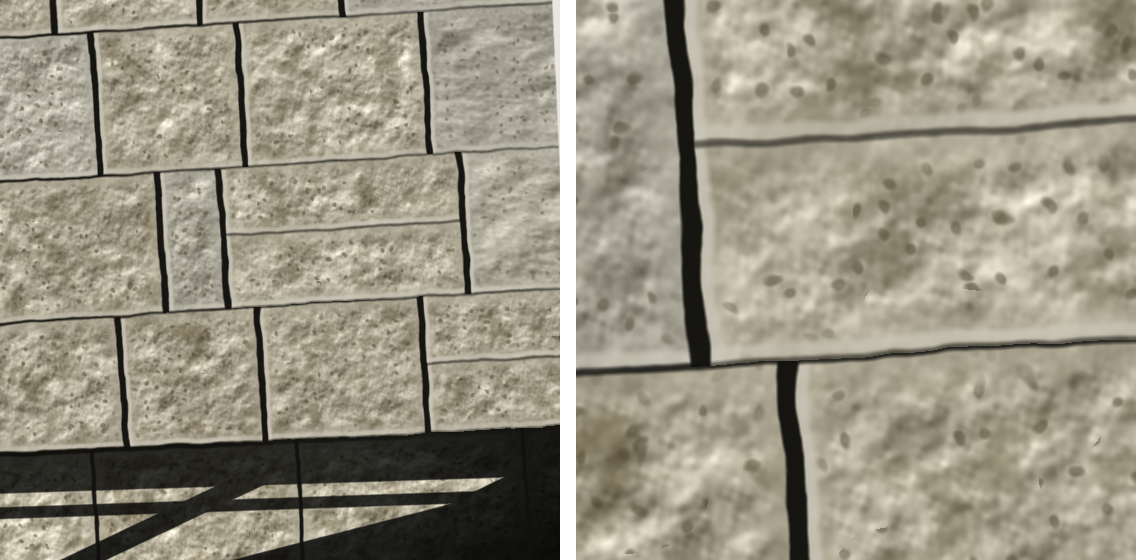
Left, the full canvas; right, a detail of the centre.
A WebGL 1 fragment shader for this texture:

```glsl
precision highp float;
// Sunlit wall of rough limestone blocks in five slightly tilted courses.
// Sheared coordinates find each block; noise and cellular pits carve its face,
// and straight half-planes cut the light falling through the shaded base course.
uniform vec2 u_resolution;

const vec3 WARM_STONE = vec3(0.675, 0.647, 0.565);
const vec3 GREY_STONE = vec3(0.665, 0.655, 0.605);
const vec3 EDGE_LIGHT = vec3(0.80, 0.785, 0.73);
const vec3 STAIN = vec3(0.40, 0.35, 0.24);
const vec3 JOINT_DARK = vec3(0.065, 0.063, 0.052);
const vec3 SHADE = vec3(0.235, 0.24, 0.24);
const vec3 SKY = vec3(0.91, 0.90, 0.88);
const vec4 COURSE_LINES = vec4(0.068, 0.326, 0.578, 0.810);
const float COURSE_TILT = 0.064;
const float JOINT_LEAN = 0.065;
const float WALL_EDGE = 0.986;
const float JOINT_HALF = 0.0056;
const float SEAM_HALF = 0.0022;
const float RELIEF = 1.25;
const float FACE_SCALE = 30.0;

float hash(vec2 p) {
  return fract(sin(dot(p, vec2(127.1, 311.7))) * 43758.55);
}

float noise(vec2 p) {
  vec2 i = floor(p), f = fract(p);
  f = f * f * (3.0 - 2.0 * f);
  vec2 e = vec2(1.0, 0.0);
  return mix(mix(hash(i), hash(i + e), f.x),
             mix(hash(i + e.yx), hash(i + e.xx), f.x), f.y);
}

float layeredNoise(vec2 p) {
  float sum = 0.0, weight = 0.5;
  for (int i = 0; i < 4; i++) {
    sum += weight * noise(p);
    p = mat2(1.6, 1.2, -1.2, 1.6) * p + 3.7;
    weight *= 0.5;
  }
  return sum / 0.94;
}

// Distance to the nearest scattered cell centre.
float cellular(vec2 p) {
  float nearest = 2.0;
  for (int y = -1; y <= 1; y++)
    for (int x = -1; x <= 1; x++) {
      vec2 cell = floor(p) + vec2(float(x), float(y));
      vec2 centre = cell + vec2(hash(cell), hash(cell + 41.3));
      nearest = min(nearest, length(p - centre));
    }
  return nearest;
}

float faceHeight(vec2 p) {
  return layeredNoise(p) + 0.16 * cellular(p * 0.8 + noise(p));
}

// One inside the given half width, with a smooth edge.
float line(float d, float halfWidth, float blur) {
  return 1.0 - smoothstep(halfWidth - blur, halfWidth + blur, abs(d));
}

float above(float v, float limit, float blur) {
  return smoothstep(limit - blur, limit + blur, v);
}

void main() {
  vec2 p = gl_FragCoord.xy / u_resolution;
  p.y = 1.0 - p.y;
  float blur = 0.0009 + 0.6 / u_resolution.y;

  // Tilted wall coordinates with chipped edges.
  float tilt = COURSE_TILT - 0.018 * smoothstep(0.65, 0.8, p.y);
  vec2 wall = vec2(p.x - JOINT_LEAN * p.y, p.y + tilt * p.x);
  vec2 chip = vec2(layeredNoise(p * 26.0), layeredNoise(p * 22.0 + 9.0)) - 0.5;
  wall += chip * 0.007;

  // Course: its vertical extent and its upright joints.
  float row = 0.0, top = -0.2, bottom = COURSE_LINES.x;
  vec3 joints = vec3(0.094, 0.354, 0.609);
  for (int i = 0; i < 4; i++)
    if (wall.y > COURSE_LINES[i]) { row += 1.0; top = COURSE_LINES[i]; }
    else bottom = min(COURSE_LINES[i], row < float(i) ? bottom : 2.0);
  if (row > 3.5) { joints = vec3(0.112, 0.477, 0.882); bottom = 1.3; }
  else if (row > 2.5) { joints = vec3(0.174, 0.423, 0.715); bottom = COURSE_LINES.w; }
  else if (row > 1.5) { joints = vec3(0.260, 0.371, 0.802); bottom = COURSE_LINES.z; }
  else if (row > 0.5) { joints = vec3(0.159, 0.420, 0.750); bottom = COURSE_LINES.y; }

  // Block within the course; two wide blocks are split lengthwise.
  float col = 0.0, left = -0.3, right = 1.3;
  for (int i = 0; i < 3; i++)
    if (wall.x > joints[i]) { col += 1.0; left = joints[i]; }
    else right = min(right, joints[i]);
  float split = row == 2.0 && col == 2.0 ? 0.447 : row == 3.0 && col == 3.0 ? 0.699 : -1.0;
  if (split > 0.0) { if (wall.y > split) top = split; else bottom = split; }
  float fromLeft = wall.x - left, fromTop = wall.y - top;
  float upright = min(fromLeft, right - wall.x), level = min(fromTop, bottom - wall.y);

  // Carved face: relief lit from the upper left, cavities, stains and pits.
  vec2 block = vec2(col, row + (split > 0.0 && wall.y > split ? 7.0 : 0.0));
  float tone = hash(block + 2.3);
  bool smoothFace = col == 3.0 && row < 2.5;
  float grey = smoothFace || (row == 1.0 && col == 0.0) || (row == 2.0 && col == 1.0) ? 0.9 : tone * 0.35;
  vec2 face = p * FACE_SCALE * (smoothFace ? vec2(0.5, 0.85) : vec2(1.0)) + block * 17.0;
  float h = faceHeight(face);
  float slope = h - faceHeight(face - vec2(0.07, 0.13));
  float rough = mix(0.3, 1.0, smoothstep(0.006, 0.032, min(upright, level)));
  rough *= smoothFace ? 0.75 : 1.0;
  vec3 color = mix(WARM_STONE, GREY_STONE, grey) * (0.96 + 0.08 * tone);
  color += rough * (RELIEF * slope + 0.30 * (h - 0.57));
  color += 0.07 * (noise(p * 170.0) - 0.5);
  float stain = smoothstep(0.54, 0.76, layeredNoise(p * 34.0 + block * 5.0));
  color = mix(color, STAIN, stain * rough * (1.0 - grey) * 0.45);
  float pit = 1.0 - smoothstep(0.07, 0.2, cellular(p * 38.0 + 0.8 * chip));
  color = mix(color, STAIN * 0.75, pit * rough * 0.5 * step(0.45, noise(p * 19.0)));

  // Base course in shade, crossed by slanting sunlight.
  if (row > 3.5) {
    float sun = above(p.y + 0.032 * p.x, 0.8815, blur);
    sun *= 1.0 - line(p.y + 0.034 * p.x - 0.9165, 0.0105, blur);
    sun *= 1.0 - line(p.y + 0.475 * p.x - 1.0705, 0.0195, blur);
    sun *= 1.0 - above(p.y + 0.256 * p.x, 1.106, blur);
    sun *= 1.0 - above(p.y + 0.49 * p.x, 1.293, blur);
    float dim = 1.0 - 0.42 * smoothstep(0.6, 1.0, p.x) - 0.25 * smoothstep(0.86, 1.0, p.y);
    color *= mix(SHADE * dim, vec3(1.06), sun);
  }

  // Sunlit arrises, then dark upright joints and thin level seams.
  float wear = noise(p * 13.0);
  if (row < 3.5) {
    color = mix(color, EDGE_LIGHT, 0.75 * line(fromLeft - 0.0085, 0.0045, 0.003));
    color = mix(color, EDGE_LIGHT, (0.3 + 0.5 * wear) * line(bottom - wall.y - 0.007, 0.004, 0.003));
  }
  float jointHalf = row > 3.5 ? 0.0035 : JOINT_HALF;
  color = mix(color, JOINT_DARK, 0.97 * line(upright, jointHalf, blur));
  float seam = split > 0.0 ? 0.55 : clamp(1.05 - 0.6 * p.x + 0.4 * (wear - 0.5), 0.3, 1.0);
  float seamHalf = row > 3.5 ? 0.007 : SEAM_HALF;
  color = mix(color, JOINT_DARK, seam * line(level, seamHalf, blur * 1.4));

  // Bright open air beyond the wall end.
  color = mix(color, SKY, above(p.x - 0.045 * p.y, WALL_EDGE, blur));
  gl_FragColor = vec4(clamp(color, 0.0, 1.0), 1.0);
}
```
